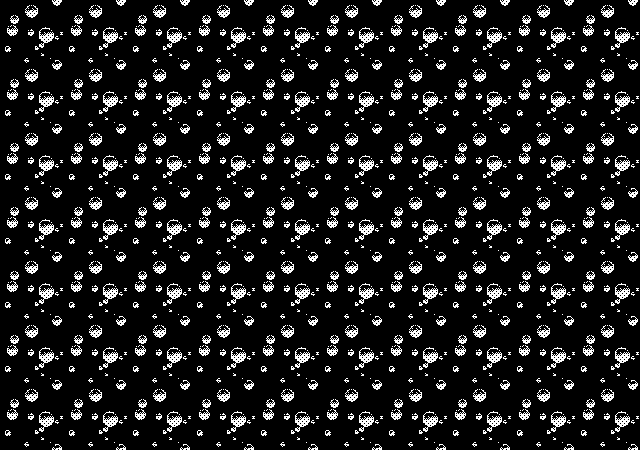
Give the GLSL for this pattern, as a WebGL 1 fragment shader.

```glsl
precision highp float;
// Repeating field of dithered white bubbles with dark caps on black.

uniform vec2 u_resolution;

#define TILES_ACROSS 10.0
#define CELLS 64.0          // dither cells along one tile side
#define BODY_TONE 0.88      // lower, bright part of a bubble
#define CAP_TONE 0.07       // upper, dark part
#define RIM_TONE 0.68
#define RIM_WIDTH 1.25      // in cells
#define HORIZON 0.16        // height of the cap boundary, in radii
#define BLEND 0.24          // half height of the dithered transition
#define TILT 0.12
#define SAMPLES 4           // antialiasing samples per pixel side

// Ordered 4x4 dither thresholds, built from a 2x2 pattern.
float bayer2(vec2 a) {
  return fract(a.x * 0.5 + a.y * a.y * 0.75);
}

float ditherThreshold(vec2 cell) {
  return bayer2(floor(cell * 0.5)) * 0.25 + bayer2(cell) + 0.03;
}

// Tone of one bubble; positions run right and down, wrapping at the tile.
float bubble(vec2 p, float x, float y, float radius) {
  vec2 d = mod(p - vec2(x, y) + 0.5 * CELLS, CELLS) - 0.5 * CELLS;
  float dist = length(d);
  float height = (-d.y - TILT * d.x) / radius;
  float cap = smoothstep(HORIZON - BLEND, HORIZON + BLEND, height);
  float tone = mix(BODY_TONE, CAP_TONE, cap);
  float rim = step(radius - RIM_WIDTH, dist);
  tone = mix(tone, max(tone, RIM_TONE), rim);
  return tone * step(dist, radius);
}

// All bubbles of one tile, from large to small.
float bubbleCluster(vec2 p) {
  float tone = bubble(p, 46.2, 35.1, 7.7);
  tone = max(tone, bubble(p, 31.7, 11.2, 6.5));
  tone = max(tone, bubble(p, 12.2, 30.4, 5.5));
  tone = max(tone, bubble(p, 57.0, 0.8, 4.8));
  tone = max(tone, bubble(p, 14.4, 19.5, 4.6));
  tone = max(tone, bubble(p, 30.7, 32.5, 3.2));
  tone = max(tone, bubble(p, 7.8, 49.3, 3.1));
  tone = max(tone, bubble(p, 41.7, 45.3, 2.6));
  tone = max(tone, bubble(p, 26.8, 60.2, 2.4));
  tone = max(tone, bubble(p, 36.7, 48.2, 2.2));
  tone = max(tone, bubble(p, 57.3, 38.0, 1.9));
  tone = max(tone, bubble(p, 61.3, 33.7, 1.8));
  tone = max(tone, bubble(p, 42.2, 54.8, 1.7));
  tone = max(tone, bubble(p, 50.6, 58.6, 0.8));
  return tone;
}

// Black or white at a canvas position, tiled from the top left corner.
float ditheredPattern(vec2 pixel) {
  vec2 tilePos = vec2(pixel.x, u_resolution.y - pixel.y)
               * TILES_ACROSS / u_resolution.x;
  vec2 cell = floor(fract(tilePos) * CELLS);
  return step(ditherThreshold(cell), bubbleCluster(cell + 0.5));
}

void main() {
  // Average a grid of samples so the cells stay smooth at any size.
  float light = 0.0;
  for (int j = 0; j < SAMPLES; j++) {
    for (int i = 0; i < SAMPLES; i++) {
      vec2 offset = (vec2(float(i), float(j)) + 0.5) / float(SAMPLES) - 0.5;
      light += ditheredPattern(gl_FragCoord.xy + offset);
    }
  }
  light /= float(SAMPLES * SAMPLES);
  gl_FragColor = vec4(vec3(light), 1.0);
}
```
